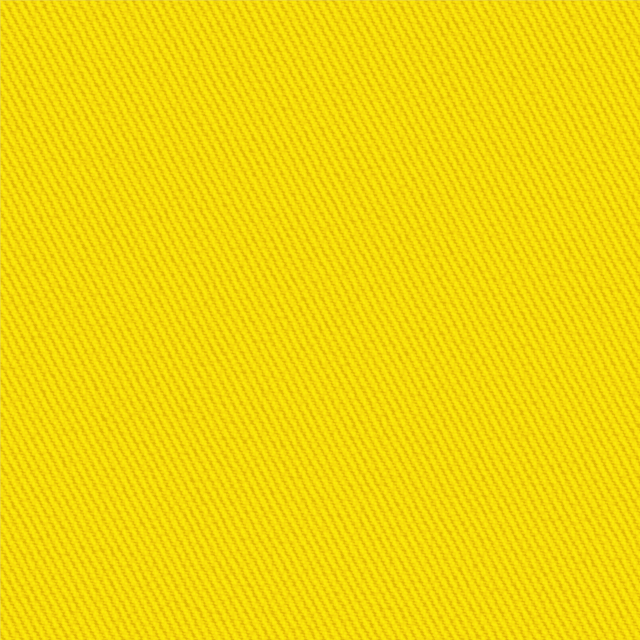
Reproduce this texture procedurally as a Shadertoy shader.

```glsl
// Yellow twill cloth: about 70 by 38 steep ribs falling to the right.
// Narrow grooves part the ribs, fine rows bead them into short dashes, and
// cellular noise with layered sines varies the stitches and the yarn.

const float TAU = 6.2831853;

vec2 hash2(vec2 cell) {
    vec3 h = fract(cell.xyx * vec3(0.1031, 0.1030, 0.0973));
    h += dot(h, h.yzx + 33.33);
    return fract((h.xx + h.yz) * h.zy);
}

// Distance to the nearest scattered stitch centre
float cellular(vec2 p) {
    vec2 cell = floor(p);
    float nearest = 4.0;
    for (int j = -1; j <= 1; j++) {
        for (int i = -1; i <= 1; i++) {
            vec2 neighbour = cell + vec2(i, j);
            vec2 offset = neighbour + hash2(neighbour) - p;
            nearest = min(nearest, dot(offset, offset));
        }
    }
    return sqrt(nearest);
}

float layeredSines(vec2 p) {
    float sum = 0.0, weight = 0.5;
    for (int i = 0; i < 4; i++) {
        sum += weight * sin(p.x + 1.7 * sin(p.y)) * cos(p.y - 0.6 * p.x);
        p = mat2(1.6, 1.2, -1.2, 1.6) * p + 2.3;
        weight *= 0.6;
    }
    return sum;
}

// Dark groove through mid tone to bright crest
vec3 yarnColor(float tone) {
    vec3 groove = vec3(0.87, 0.72, 0.02);
    vec3 body = vec3(0.96, 0.85, 0.04);
    vec3 crest = vec3(0.985, 0.93, 0.04);
    return tone < 0.5 ? mix(groove, body, tone * 2.0)
                      : mix(body, crest, tone * 2.0 - 1.0);
}

void mainImage(out vec4 fragColor, in vec2 fragCoord) {
    vec2 uv = fragCoord / iResolution.xy;
    float pixel = 1.0 / min(iResolution.x, iResolution.y);

    // Nearly straight ribs with grooves narrower than the crests
    float fineDetail = 1.0 - smoothstep(0.45, 0.8, 200.0 * pixel);
    float ribDetail = 1.0 - smoothstep(0.3, 0.7, 80.0 * pixel);
    float rib = dot(uv, vec2(70.0, 38.0)) + 0.09 * layeredSines(uv * 17.0);
    float crest = pow(0.5 + 0.5 * cos(TAU * rib), 0.8);
    float profile = mix(0.51, 0.12 + 0.70 * crest, ribDetail);

    // Rows bead the grooves; scattered stitches roughen the whole cloth
    float row = sin(TAU * (200.0 * uv.y + 0.5 * rib));
    float stitch = cellular(uv * vec2(200.0, 165.0)) - 0.45;
    float tone = profile - 0.60 * stitch * ribDetail;
    tone += 0.17 * row * (1.0 - 0.6 * crest) * fineDetail;
    tone += 0.015 * layeredSines(uv * 9.0 + 4.0);
    vec3 color = yarnColor(clamp(tone, 0.0, 1.0));

    // Thin pale margin along the left and top
    float edge = min(uv.x, 1.0 - uv.y);
    float margin = 1.0 - smoothstep(0.0005, 0.0005 + max(pixel, 0.0015), edge);
    color = mix(color, vec3(0.90, 0.84, 0.40), 0.45 * margin);

    fragColor = vec4(color, 1.0);
}
```
